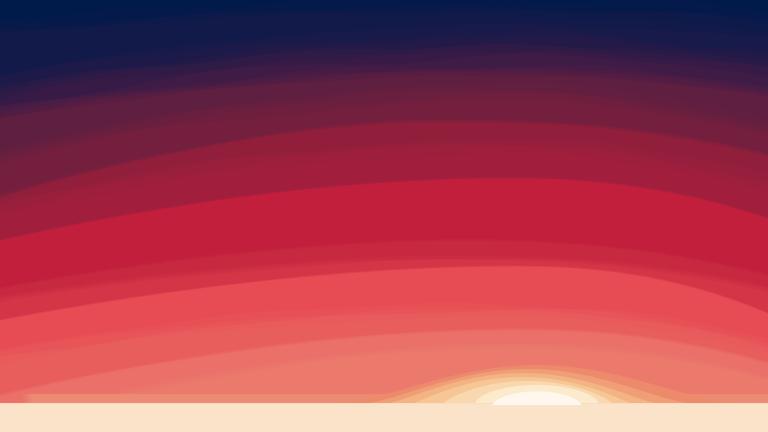
A WebGL 1 fragment shader for this background:

```glsl
precision highp float;

uniform vec2 u_resolution;

vec2 gradientAt(vec2 cell) {
  float angle = 6.2832 * fract(sin(dot(cell, vec2(12.99, 78.23))) * 4375.85);
  return vec2(cos(angle), sin(angle));
}

float gradientNoise(vec2 p) {
  vec2 cell = floor(p);
  vec2 f = p - cell;
  vec2 w = f * f * (3.0 - 2.0 * f);
  float a = dot(gradientAt(cell), f);
  float b = dot(gradientAt(cell + vec2(1.0, 0.0)), f - vec2(1.0, 0.0));
  float c = dot(gradientAt(cell + vec2(0.0, 1.0)), f - vec2(0.0, 1.0));
  float d = dot(gradientAt(cell + vec2(1.0, 1.0)), f - vec2(1.0, 1.0));
  return mix(mix(a, b, w.x), mix(c, d, w.x), w.y);
}

// Coverage below a height, smoothed over one pixel
float below(float y, float edge, float pixel) {
  return smoothstep(-0.7, 0.7, (edge - y) / pixel);
}

// Arch = height at left, crest and right, then the crest position
float archHeight(float x, vec4 arch) {
  float left = pow(max(arch.w - x, 0.0) / arch.w, 1.8);
  float right = pow(max(x - arch.w, 0.0) / (1.0 - arch.w), 2.3);
  return arch.y + (arch.x - arch.y) * left + (arch.z - arch.y) * right;
}

// A band of sky whose edge is built from overlapping translucent strokes
vec3 paintBand(vec3 under, vec3 color, vec2 p, vec4 arch, float spread, float pixel) {
  float edge = archHeight(p.x, arch);
  float coverage = 0.0;
  for (int i = 0; i < 4; i++) {
    float stroke = float(i) / 3.0;
    float wobble = gradientNoise(vec2(p.x * 5.0, arch.y * 91.0 + stroke * 7.3));
    float offset = spread * (stroke - 0.5 + 0.6 * wobble);
    coverage += 0.25 * below(p.y, edge + offset, pixel);
  }
  return mix(under, color, coverage);
}

// Low mound of light: size = half width and height
float dome(vec2 p, vec2 center, vec2 size, float power, float pixel) {
  float d = (p.x - center.x) / size.x;
  float profile = pow(max(1.0 - d * d, 0.0), power);
  return below(p.y, center.y + size.y * profile, pixel)
       * below(center.y, p.y, pixel) * step(abs(d), 1.0);
}

vec3 paintSky(vec2 p, float px) {
  vec3 c = vec3(0.0, 0.10, 0.29);
  // Night blue into plum
  c = paintBand(c, vec3(0.07, 0.10, 0.29), p, vec4(0.935, 0.985, 0.949, 0.55), 0.040, px);
  c = paintBand(c, vec3(0.16, 0.105, 0.28), p, vec4(0.815, 0.914, 0.880, 0.62), 0.045, px);
  c = paintBand(c, vec3(0.27, 0.11, 0.27), p, vec4(0.765, 0.873, 0.830, 0.64), 0.045, px);
  c = paintBand(c, vec3(0.37, 0.12, 0.25), p, vec4(0.735, 0.834, 0.785, 0.62), 0.018, px);
  c = paintBand(c, vec3(0.45, 0.12, 0.24), p, vec4(0.640, 0.787, 0.704, 0.64), 0.035, px);
  // Crimson
  c = paintBand(c, vec3(0.57, 0.12, 0.235), p, vec4(0.545, 0.720, 0.641, 0.58), 0.008, px);
  c = paintBand(c, vec3(0.63, 0.12, 0.24), p, vec4(0.520, 0.660, 0.572, 0.62), 0.040, px);
  c = paintBand(c, vec3(0.757, 0.122, 0.235), p, vec4(0.444, 0.588, 0.495, 0.65), 0.003, px);
  c = paintBand(c, vec3(0.78, 0.16, 0.25), p, vec4(0.333, 0.444, 0.363, 0.60), 0.006, px);
  c = paintBand(c, vec3(0.83, 0.21, 0.28), p, vec4(0.310, 0.402, 0.329, 0.62), 0.012, px);
  // Coral
  c = paintBand(c, vec3(0.906, 0.30, 0.33), p, vec4(0.259, 0.384, 0.275, 0.665), 0.003, px);
  c = paintBand(c, vec3(0.91, 0.37, 0.365), p, vec4(0.175, 0.283, 0.201, 0.60), 0.030, px);
  c = paintBand(c, vec3(0.918, 0.44, 0.41), p, vec4(0.085, 0.237, 0.160, 0.66), 0.005, px);
  c = paintBand(c, vec3(0.92, 0.475, 0.425), p, vec4(0.020, 0.200, 0.125, 0.66), 0.012, px);
  return c;
}

vec3 paintGlow(vec3 under, vec2 p, vec2 sun, float px) {
  const vec3 amber = vec3(0.925, 0.54, 0.42);
  const vec3 gold = vec3(0.96, 0.74, 0.53);
  const vec3 cream = vec3(0.985, 0.92, 0.80);
  vec3 c = under;
  for (int i = 0; i < 6; i++) {
    float t = float(i) / 5.0;
    vec2 size = vec2(mix(0.26, 0.08, pow(t, 0.8)), mix(0.088, 0.042, t));
    vec2 center = sun - vec2(0.02 * sin(3.1416 * t), 0.0);
    vec3 light = mix(mix(amber, gold, min(t * 2.0, 1.0)), cream, max(t * 2.0 - 1.0, 0.0));
    c = mix(c, light, dome(p, center, size, mix(1.7, 0.6, t), px));
  }
  return c;
}

void main() {
  vec2 p = gl_FragCoord.xy / u_resolution;
  float pixel = 1.0 / u_resolution.y;
  float horizon = 0.067;
  vec2 sun = vec2(0.699, horizon);
  vec3 color = paintSky(p, pixel);

  // Haze along the horizon
  float haze = below(p.y, 0.088, pixel) * smoothstep(0.025, 0.045, p.x);
  color = mix(color, vec3(0.93, 0.54, 0.45), haze);
  color = paintGlow(color, p, sun, pixel);

  // Pale ground and the sun resting on it
  color = mix(color, vec3(0.98, 0.89, 0.79), below(p.y, horizon, pixel));
  float core = dome(p, sun - vec2(0.0, 0.005), vec2(0.058, 0.032), 0.6, pixel);
  gl_FragColor = vec4(mix(color, vec3(0.996, 0.97, 0.93), core), 1.0);
}
```
